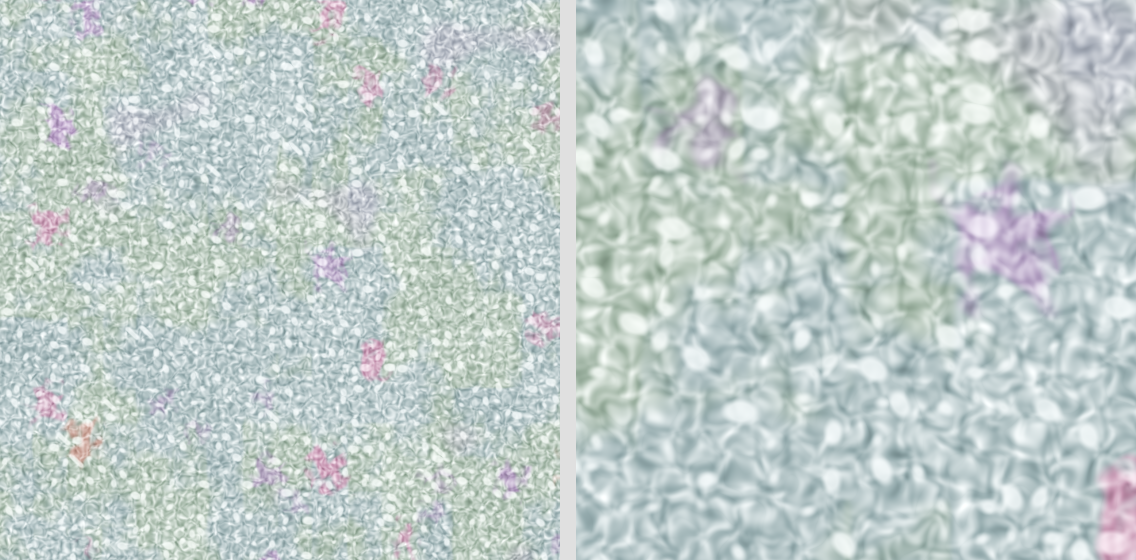
Left, the full canvas; right, a detail of the centre.
Write a Shadertoy shader that draws this texture.

```glsl
// Pale speckled grain: curly light and dark strokes from warped gradient noise,
// sprinkled with white flecks, tinted by soft blocky regions of teal and green
// and by a few small patches of lavender, pink and orange.

const float TAU = 6.2831853;

// Two random values in 0..1 for a lattice cell
vec2 hash2(vec2 cell) {
    uvec2 q = uvec2(ivec2(cell) + 32768);
    uint h = q.x * 1597334677u ^ q.y * 3812015801u;
    h = (h ^ (h >> 15)) * 2246822519u;
    h ^= h >> 13;
    uint k = h * 3266489917u;
    k ^= k >> 16;
    return vec2(h & 65535u, k & 65535u) / 65535.0;
}

float slope(vec2 cell, vec2 offset) {
    float a = TAU * hash2(cell).x;
    return dot(vec2(cos(a), sin(a)), offset);
}

// Gradient noise, roughly -0.7..0.7
float gradientNoise(vec2 p) {
    vec2 i = floor(p), f = p - i;
    vec2 u = f * f * f * (f * (f * 6.0 - 15.0) + 10.0);
    vec2 e = vec2(1.0, 0.0);
    float low = mix(slope(i, f), slope(i + e, f - e), u.x);
    float high = mix(slope(i + e.yx, f - e.yx), slope(i + 1.0, f - 1.0), u.x);
    return mix(low, high, u.y);
}

// Scattered oval flecks; a few stretch into dashes
float flecks(vec2 p) {
    vec2 home = floor(p);
    float cover = 0.0;
    for (int y = -1; y <= 1; y++)
    for (int x = -1; x <= 1; x++) {
        vec2 cell = home + vec2(x, y);
        vec2 place = hash2(cell), kind = hash2(cell + 311.0);
        if (kind.x > 0.42) continue;
        float dash = step(kind.x, 0.006);
        float angle = mix(TAU * kind.y, -0.75, dash);
        vec2 d = p - cell - 0.2 - 0.6 * place;
        vec2 axis = vec2(cos(angle), sin(angle));
        d = vec2(dot(d, axis), dot(d, vec2(-axis.y, axis.x)));
        d.x -= clamp(d.x, -0.45 * dash, 0.45 * dash);
        float radius = mix(0.14, 0.4, kind.y * kind.y);
        float dist = length(d * vec2(0.8, 1.2)) - mix(radius, 0.24, dash);
        cover = max(cover, 1.0 - smoothstep(-0.12, 0.12, dist));
    }
    return cover;
}

// Rare coloured patches: rgb is the tint offset, a is the strength
vec4 tintPatches(vec2 p) {
    vec2 home = floor(p);
    vec4 result = vec4(0.0);
    for (int y = -1; y <= 1; y++)
    for (int x = -1; x <= 1; x++) {
        vec2 cell = home + vec2(x, y);
        vec2 kind = hash2(cell + 77.0), size = hash2(cell + 531.0);
        if (kind.x > 0.14) continue;
        vec2 d = abs(p - cell - 0.3 - 0.4 * hash2(cell + 19.0));
        vec2 box = d - mix(vec2(0.12), vec2(0.46), size);
        float dist = length(max(box, 0.0)) + min(max(box.x, box.y), 0.0);
        float strength = (1.0 - smoothstep(-0.14, 0.2, dist)) * mix(0.5, 1.0, size.y);
        vec3 tint = kind.y < 0.45 ? vec3(0.04, -0.05, 0.09)
                  : kind.y < 0.82 ? vec3(0.11, -0.06, 0.035)
                                  : vec3(0.11, -0.03, -0.07);
        if (strength > result.a) result = vec4(tint, strength);
    }
    return result;
}

void mainImage(out vec4 fragColor, in vec2 fragCoord) {
    vec2 uv = fragCoord / iResolution.y;

    // Fine grain, bent into short curls
    vec2 bend = vec2(gradientNoise(uv * 60.0), gradientNoise(uv * 60.0 + 40.7));
    vec2 curled = uv + 0.007 * bend;
    float coarse = gradientNoise(curled * 84.0);
    float fine = gradientNoise(curled * 146.0 + 9.3);
    float ridge = abs(gradientNoise(curled * 72.0 + 61.0));
    float light = 0.745 + 0.2 * coarse + 0.2 * fine + 0.17 * ridge;
    light += 0.05 * gradientNoise(uv * 9.0 + 3.1);
    light = mix(light, 0.985, 0.8 * flecks(uv * 48.0));

    // Teal and green regions, partly snapped to blocks
    vec2 grid = uv * 16.0;
    vec2 snapped = floor(grid) + smoothstep(0.85, 1.0, fract(grid));
    float region = gradientNoise(uv * 4.3 + 17.0)
                 + 0.6 * gradientNoise(uv * 13.0 + 5.0)
                 + 0.7 * gradientNoise(snapped * 0.43 + 28.6)
                 + 0.25 * gradientNoise(uv * 40.0 + 2.0);
    float green = smoothstep(-0.18, 0.28, region);
    vec3 tint = mix(vec3(-0.06, 0.016, 0.025), vec3(-0.046, 0.027, -0.032), green);

    // Lavender haze and small bright patches
    float haze = smoothstep(0.3, 0.52, gradientNoise(uv * 7.0 + 50.0));
    tint = mix(tint, vec3(0.0, -0.012, 0.05), 0.6 * haze);
    vec2 ragged = uv * 16.0 + 0.6 * vec2(gradientNoise(uv * 45.0 + 8.0),
                                         gradientNoise(uv * 45.0 + 23.0));
    vec4 patches = tintPatches(ragged);
    tint = mix(tint, patches.rgb, patches.a);
    light -= patches.a * (0.05 + 0.025 * sin(TAU * 120.0 * uv.x));

    // Tints fade toward white
    float chroma = clamp((1.08 - light) / 0.37, 0.0, 1.15);
    fragColor = vec4(clamp(light + tint * chroma, 0.0, 1.0), 1.0);
}
```
